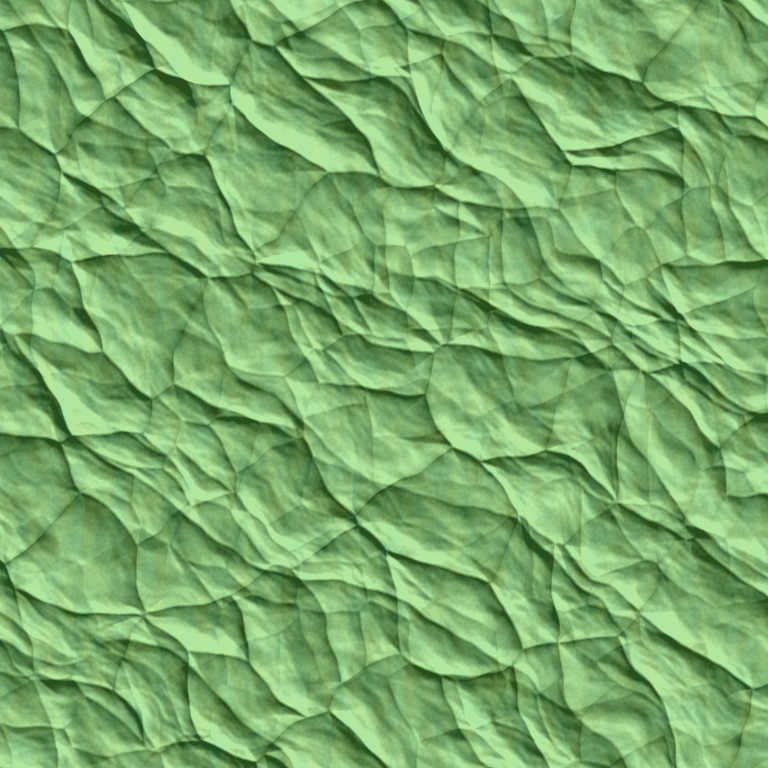
A three.js fragment shader for this texture:

```glsl
// Green grained leather: domed cells parted by creases, long diagonal folds and
// fine wrinkles form one height field. It is lit from the lower left by its
// slope along the light, and the tone is mapped to a dark-to-pale green ramp.

varying vec2 vUv;

vec2 hash2(vec2 p) {
  vec3 q = fract(vec3(p.xyx) * vec3(0.1031, 0.1030, 0.0973));
  q += dot(q, q.yzx + 33.33);
  return fract((q.xx + q.yz) * q.zy);
}

float cornerGradient(vec2 cell, vec2 offset) {
  float angle = 6.2832 * hash2(cell + 71.0).x;
  return dot(vec2(cos(angle), sin(angle)), offset);
}

// Gradient noise, about -0.7 to 0.7
float gradientNoise(vec2 p) {
  vec2 i = floor(p), f = p - i;
  vec2 u = f * f * f * (f * (f * 6.0 - 15.0) + 10.0);
  vec2 e = vec2(1.0, 0.0);
  float low = mix(cornerGradient(i, f), cornerGradient(i + e, f - e), u.x);
  float high = mix(cornerGradient(i + e.yx, f - e.yx),
                   cornerGradient(i + e.xx, f - e.xx), u.x);
  return mix(low, high, u.y);
}

// Distance to the nearest border of an irregular cell pattern
float creaseDistance(vec2 p) {
  vec2 i = floor(p), f = p - i;
  vec2 nearCell = vec2(0.0), nearest = vec2(8.0);
  for (int y = -1; y <= 1; y++) {
    for (int x = -1; x <= 1; x++) {
      vec2 cell = vec2(float(x), float(y));
      vec2 r = cell + hash2(i + cell) - f;
      if (dot(r, r) < dot(nearest, nearest)) {
        nearest = r;
        nearCell = cell;
      }
    }
  }
  float d = 8.0;
  for (int y = -2; y <= 2; y++) {
    for (int x = -2; x <= 2; x++) {
      vec2 cell = nearCell + vec2(float(x), float(y));
      vec2 r = cell + hash2(i + cell) - f;
      vec2 across = r - nearest;
      if (dot(across, across) > 0.0001)
        d = min(d, dot(0.5 * (r + nearest), normalize(across)));
    }
  }
  return d;
}

// Rounded rise away from a crease, with unit slope at the crease
float dome(float d) {
  return (1.0 - exp(-5.0 * d)) / 5.0;
}

// x: height of the hide, y: darkness inside the creases
vec2 relief(vec2 p) {
  vec2 warp = vec2(gradientNoise(p * 7.0), gradientNoise(p * 7.0 + 40.0));
  vec2 w = p + 0.035 * warp;
  w += 0.007 * vec2(gradientNoise(p * 24.0 + 9.0), gradientNoise(p * 24.0 + 60.0));
  // Axes along and across the falling diagonal
  vec2 grain = vec2(dot(w, vec2(0.8, -0.6)), dot(w, vec2(0.6, 0.8)));

  float depth = smoothstep(-0.35, 0.35, gradientNoise(p * 4.0 + 20.0));
  float large = creaseDistance(grain * vec2(7.0, 9.0) + 12.0);
  float small = creaseDistance(grain * vec2(12.0, 15.0) + 31.0);
  float fold = abs(gradientNoise(grain * vec2(1.7, 5.0) + 5.0));

  float height = dome(large) / 8.0 * mix(0.75, 1.25, depth);
  height += dome(small) / 13.5 * mix(0.75, 0.3, depth);
  height += (1.0 - exp(-8.0 * fold)) / 45.0;

  // Wrinkles, finer and shallower with each octave
  float frequency = 20.0, slope = 0.26;
  for (int octave = 0; octave < 3; octave++) {
    height += slope / frequency * gradientNoise(grain * vec2(0.75, 1.2) * frequency + 3.0);
    frequency *= 2.1;
    slope *= 0.8;
  }
  float shadow = exp(-28.0 * large) * mix(0.4, 1.0, depth);
  shadow += 0.4 * exp(-18.0 * small) * (1.0 - depth) + 0.5 * exp(-45.0 * fold);
  return vec2(height, shadow);
}

void main() {
  // Slope along the light
  vec2 stride = 0.0022 * normalize(vec2(-0.5, -0.87));
  vec2 behind = relief(vUv - stride), ahead = relief(vUv + stride);
  float facing = (behind.x - ahead.x) / 0.0044;

  float tone = 0.68 + 0.46 * facing - 0.14 * (behind.y + ahead.y);

  // Fine grain and faint upright fibres
  tone += 0.09 * gradientNoise(vUv * 210.0) + 0.07 * gradientNoise(vUv * vec2(75.0, 18.0));
  tone = clamp(tone, -0.04, 1.07);

  vec3 deepGreen = vec3(0.17, 0.33, 0.13), paleGreen = vec3(0.66, 0.87, 0.59);
  vec3 color = mix(deepGreen, paleGreen, tone);

  // Slight drift between warm and cool greens
  float warmth = gradientNoise(vUv * vec2(55.0, 22.0) + 80.0);
  color += warmth * vec3(0.05, 0.0, -0.04);
  gl_FragColor = vec4(color, 1.0);
}
```
